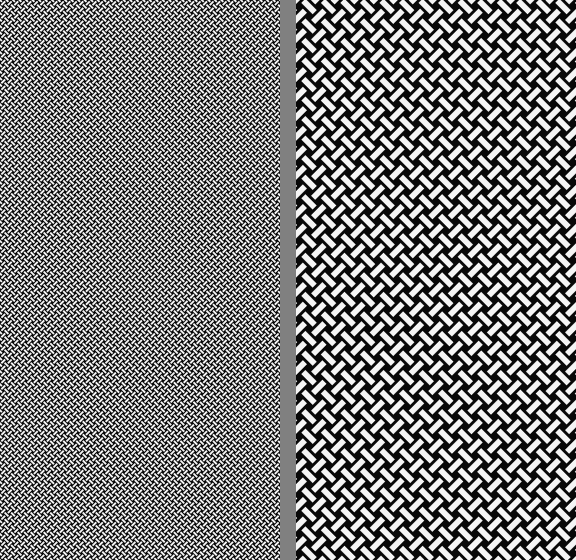
Left, the full canvas; right, a detail of the centre.
A WebGL 1 fragment shader for this pattern:

```glsl
precision highp float;

uniform vec2 u_resolution;

const vec2 REPEATS = vec2(43.0, 86.0);   // weave tiles across and down
const float STRAND_WIDTH = 0.42;         // as a share of the strand spacing
const float UNDER_GAP = 0.21;            // gap where a strand dips under
const float EDGE_SOFTNESS = 1.0;         // edge blur in pixels
const vec3 GROUND = vec3(0.03);
const vec3 STRAND = vec3(0.96);

// Distance along the two diagonals, measured in strand spacings
vec2 toDiagonals(vec2 p) {
  return vec2(p.x + p.y, p.x - p.y);
}

// Smooth coverage of a centred bar
float barCoverage(vec2 p, vec2 halfSize, float blur) {
  vec2 edge = clamp((halfSize - abs(p)) / blur + 0.5, 0.0, 1.0);
  return edge.x * edge.y;
}

void main() {
  vec2 tile = gl_FragCoord.xy / u_resolution * REPEATS;
  float pixel = sqrt(2.0) * REPEATS.y / u_resolution.y;
  float blur = pixel * EDGE_SOFTNESS;

  // Visible part of a strand between two crossings
  vec2 halfSize = vec2(1.0 - 0.5 * STRAND_WIDTH - UNDER_GAP,
                       0.5 * STRAND_WIDTH);

  // Rising bars, and falling bars offset by half a tile
  vec2 rising = toDiagonals(fract(tile) - 0.5);
  vec2 falling = toDiagonals(fract(tile + 0.5) - 0.5);
  float weave = barCoverage(rising, halfSize, blur)
              + barCoverage(falling.yx, halfSize, blur);

  gl_FragColor = vec4(mix(GROUND, STRAND, min(weave, 1.0)), 1.0);
}
```
